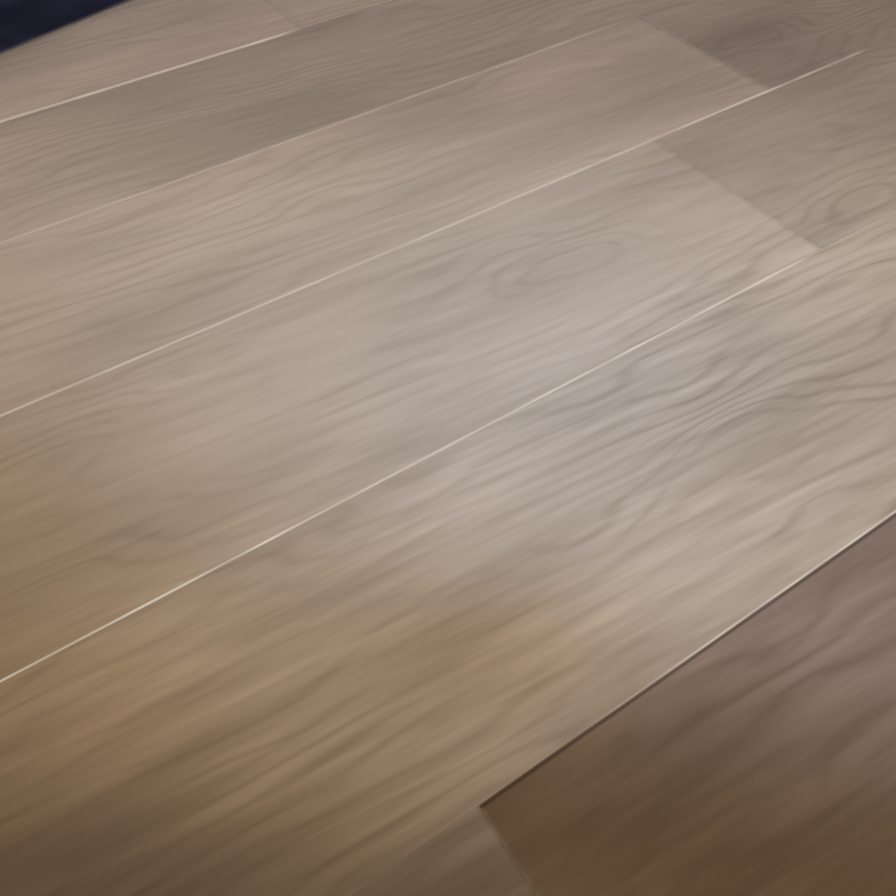
Reproduce this texture procedurally as a WebGL 2 fragment shader.

```glsl
#version 300 es
precision highp float;

uniform vec2 u_resolution;
out vec4 fragColor;

#define VANISH vec2(2.880, 1.754)  // where the seams converge
#define HORIZON_TILT 0.04
#define CROSS_X 0.443              // offset of the end-joint vanishing point
#define FIRST_SEAM 3.717
#define PLANK_WIDTH 0.553
#define SEAM_HALF 0.0013
#define RINGS 11.0                 // growth rings across one plank
#define GRAIN 0.085

const vec3 SILVER = vec3(0.69, 0.645, 0.61);
const vec3 BEIGE  = vec3(0.63, 0.56, 0.49);
const vec3 TAUPE  = vec3(0.55, 0.485, 0.44);
const vec3 OCHRE  = vec3(0.55, 0.455, 0.345);
const vec3 UMBER  = vec3(0.37, 0.285, 0.205);
const vec3 MAUVE  = vec3(0.52, 0.45, 0.41);
const vec3 NAVY   = vec3(0.11, 0.11, 0.16);
const vec3 CREAM  = vec3(0.84, 0.80, 0.74);

// Per row: end-joint position, tone before it and tone after it
const vec3 ROWS[6] = vec3[6](vec3(1.14, 1.04, 1.0), vec3(9.0, 0.95, 0.95),
    vec3(1.688, 1.0, 0.88), vec3(1.425, 1.0, 0.94),
    vec3(9.0, 1.0, 1.0), vec3(0.627, 0.92, 1.0));
// Per seam: where it fades out, and its strength
const vec2 SEAMS[5] = vec2[5](vec2(1.14, 0.6), vec2(1.67, 0.25),
    vec2(1.93, 0.5), vec2(1.42, 0.8), vec2(9.0, 0.8));
// Centres of arched figure in plank coordinates
const vec2 KNOTS[5] = vec2[5](vec2(1.13, 2.48), vec2(0.44, 2.32),
    vec2(1.58, 2.82), vec2(1.11, 3.48), vec2(1.80, 1.51));

float hash(vec2 p) {
    p = fract(p * vec2(0.1031, 0.1137));
    p += dot(p, p.yx + 33.33);
    return fract((p.x + p.y) * p.x * 17.3);
}

float noise(vec2 p) {
    vec2 i = floor(p), f = fract(p);
    f = f * f * (3.0 - 2.0 * f);
    return mix(mix(hash(i), hash(i + vec2(1, 0)), f.x),
               mix(hash(i + vec2(0, 1)), hash(i + vec2(1, 1)), f.x), f.y);
}

float blob(vec2 p, vec2 center, vec2 radius) {
    vec2 d = (p - center) / radius;
    return exp(-dot(d, d));
}

// Screen position to (along, across) plank coordinates
vec2 floorPlane(vec2 p) {
    vec2 d = VANISH - p;
    float depth = d.y - HORIZON_TILT * d.x;
    return vec2(p.x + CROSS_X, (FIRST_SEAM * depth - d.x) / PLANK_WIDTH) / depth;
}

// Window sheen, warm near-left shade and dim far edge
vec3 roomLight(vec2 p) {
    float q = p.y + 0.6 * p.x;
    vec3 c = mix(BEIGE, SILVER, blob(p, vec2(0.63, 0.58), vec2(0.45, 0.32)));
    c = mix(c, OCHRE, 0.95 * (1.0 - smoothstep(0.22, 0.78, q)));
    c = mix(c, UMBER, 0.6 * (1.0 - smoothstep(0.0, 0.4, q)));
    c = mix(c, OCHRE, 0.65 * blob(p, vec2(0.53, 0.27), vec2(0.17, 0.08)));
    c = mix(c, TAUPE, 0.9 * smoothstep(0.74, 0.97, p.y));
    return c * mix(0.82, 1.0, smoothstep(0.0, 0.18, p.y));
}

// Broken streaks and bent growth rings, roughly -1 to 1
float woodGrain(vec2 g, float board) {
    vec2 s = vec2(g.x, g.y - 0.25 * g.x) + vec2(board * 7.3, board * 3.1);
    float arch = 0.0;
    for (int i = 0; i < 5; i++) {
        arch += blob(g, KNOTS[i], vec2(0.12, 0.13)) * step(abs(floor(g.y) - floor(KNOTS[i].y)), 0.5);
    }
    float field = RINGS * s.y + 5.0 * noise(s * vec2(3.0, 2.2))
        + 1.3 * noise(s * vec2(9.0, 8.0)) + 2.2 * arch;
    float wave = 0.5 + 0.5 * sin(6.2832 * field + 2.5 * noise(s * vec2(14.0, 30.0)));
    float rings = 0.5 - 1.4 * wave * wave * wave;
    float patchy = smoothstep(0.25, 0.8, noise(s * vec2(5.0, 5.0) + 9.0));
    float streak = noise(s * vec2(6.0, 22.0)) - 0.5;
    float fiber = noise(s * vec2(11.0, 48.0)) - 0.5;
    float fleck = noise(s * vec2(30.0, 95.0)) - 0.5;
    return rings * (0.1 + 0.75 * patchy) + 0.9 * streak + 1.1 * fiber + 0.6 * fleck - 0.7 * arch;
}

void main() {
    vec2 p = gl_FragCoord.xy / u_resolution;
    vec2 g = floorPlane(p);
    // Plank units per canvas unit, for even line widths
    float acrossScale = length(vec2(dFdx(g.y), dFdy(g.y)) * u_resolution);
    float alongScale = length(vec2(dFdx(g.x), dFdy(g.x)) * u_resolution);
    float soft = 0.5 / u_resolution.y + 0.0008;

    // Boards
    float row = clamp(floor(g.y), -1.0, 4.0);
    vec3 info = ROWS[int(row) + 1];
    float jointDist = (g.x - info.x) / alongScale;
    float after = smoothstep(-0.006, 0.006, jointDist);
    float board = row + 11.0 * step(0.0, jointDist);
    vec3 color = roomLight(p) * mix(info.y, info.z, after);

    // Dark board in the near right corner
    vec3 shadeBoard = mix(UMBER, MAUVE, smoothstep(0.02, 0.36, p.y + 0.2 * (p.x - 0.8)));
    float rowEdge = smoothstep(-soft, soft, (g.y - 4.0) / acrossScale);
    color = mix(color, shadeBoard, rowEdge * after * step(3.5, row));

    // Figure, stronger on the nearer planks
    float contrast = GRAIN * mix(0.5, 1.0, smoothstep(2.6, 3.2, g.y));
    color *= 1.0 + contrast * woodGrain(g, board) * vec3(0.9, 1.0, 1.1);
    color *= 0.94 + 0.12 * noise(g * vec2(5.0, 4.0) + board);
    color *= 1.0 - 0.03 * (1.0 - smoothstep(0.001, 0.006, abs(jointDist)));

    // Long pale seams, the nearest with a thin shadow beneath
    float seam = clamp(floor(g.y + 0.5), 0.0, 4.0);
    vec2 seamInfo = SEAMS[int(seam)];
    float dist = (g.y - seam) / acrossScale;
    float visible = 1.0 - smoothstep(seamInfo.x - 0.06, seamInfo.x + 0.01, g.x);
    if (seam > 3.5) visible *= smoothstep(0.72, 0.9, g.x);
    visible *= 0.6 + 0.7 * noise(vec2(g.x * 22.0, seam * 5.0));
    float line = 1.0 - smoothstep(SEAM_HALF - soft, SEAM_HALF + soft, abs(dist));
    float shadow = blob(vec2(dist, 0.0), vec2(0.0035, 0.0), vec2(0.002, 1.0));
    color *= 1.0 - 0.3 * shadow * step(3.5, seam) * step(0.627, g.x);
    color = mix(color, CREAM, clamp(line * visible * seamInfo.y, 0.0, 1.0));

    // Dark skirting in the far corner
    float skirting = p.y - 0.41 * p.x - 0.941;
    color *= 1.0 - 0.25 * exp(-max(-skirting, 0.0) / 0.015);
    vec3 skirt = NAVY * (0.85 + 0.4 * noise(p * vec2(30.0, 90.0)));
    color = mix(color, skirt, smoothstep(-0.004, 0.004, skirting));

    fragColor = vec4(clamp(color, 0.0, 1.0), 1.0);
}
```
